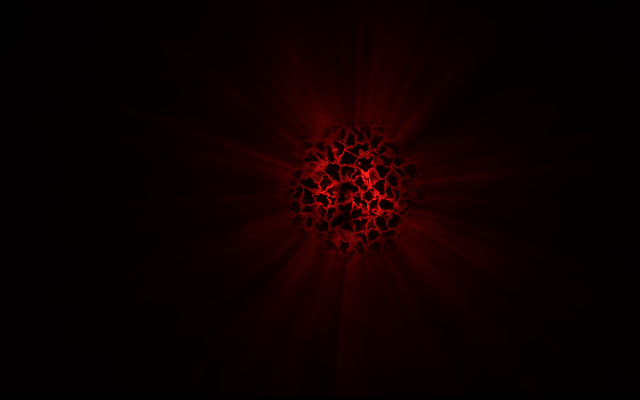
Write a Shadertoy shader that draws this background.

```glsl
// A smouldering red core seen in the dark: glowing seams between black clots,
// a soft halo around them and long faint rays. Seams are warped Voronoi
// borders; rays are noise sampled along the direction from the core.

float hash(vec2 p) {
    vec3 q = fract(p.xyx * vec3(0.1031, 0.1030, 0.0973));
    q += dot(q, q.yzx + 33.33);
    return fract((q.x + q.y) * q.z);
}

float noise(vec2 p) {
    vec2 i = floor(p), f = fract(p);
    f = f * f * (3.0 - 2.0 * f);
    return mix(mix(hash(i), hash(i + vec2(1, 0)), f.x),
               mix(hash(i + vec2(0, 1)), hash(i + vec2(1, 1)), f.x), f.y);
}

float fbm(vec2 p) {
    float sum = 0.0, amp = 0.5;
    for (int i = 0; i < 5; i++) {
        sum += amp * noise(p);
        p = mat2(1.6, 1.2, -1.2, 1.6) * p + 7.3;
        amp *= 0.5;
    }
    return sum;
}

// Gap between the two nearest cell points: zero on a cell border
float cellGap(vec2 p) {
    vec2 base = floor(p);
    float near = 9.0, second = 9.0;
    for (int y = -1; y <= 1; y++)
    for (int x = -1; x <= 1; x++) {
        vec2 cell = base + vec2(x, y);
        vec2 point = cell + vec2(hash(cell), hash(cell + 41.7));
        float d = length(point - p);
        second = min(second, max(near, d));
        near = min(near, d);
    }
    return second - near;
}

// Bell-shaped lobe around a compass angle given in degrees
float lobe(vec2 dir, float degrees, float sharpness) {
    float a = radians(degrees);
    return exp(sharpness * (dot(dir, vec2(cos(a), sin(a))) - 1.0));
}

// Soft round spot
float spot(vec2 p, vec2 center, float radius) {
    vec2 d = (p - center) / radius;
    return exp(-dot(d, d));
}

void mainImage(out vec4 fragColor, in vec2 fragCoord) {
    vec2 uv = fragCoord / iResolution.xy;
    vec2 p = (uv - vec2(0.552, 0.525)) * vec2(1.6, 1.0);
    float r = length(p);
    vec2 dir = p / max(r, 0.001);

    // Rays: broad and fine streaks, stronger above and below
    float broad = noise(dir * 5.0 + 20.0);
    float fine = noise(dir * 17.0 + 50.0 + r * 0.6);
    float thin = noise(dir * 48.0 + 90.0 + r);
    float rays = 0.45 + 0.3 * broad + 0.4 * fine * fine + 0.35 * thin * fine;
    rays += 0.55 * lobe(dir, 75.0, 60.0) + 0.4 * lobe(dir, 112.0, 25.0);
    rays += 0.5 * lobe(dir, 271.0, 120.0) + 0.4 * lobe(dir, 241.0, 90.0);
    rays += 0.3 * lobe(dir, 325.0, 40.0) + 0.4 * lobe(dir, 200.0, 900.0);
    rays *= 1.0 - 0.6 * lobe(dir, 37.0, 250.0);
    rays = mix(1.0, rays, smoothstep(0.05, 0.22, r));

    // Halo with a smoky texture
    float smoke = 0.6 + 0.8 * fbm(p * 12.0 + 3.0);
    float halo = 0.45 * exp(-5.4 * r) * rays * smoke;

    // Ragged cells, whose bodies are black clots thinning out at the rim
    vec2 warp = vec2(fbm(p * 60.0), fbm(p * 60.0 + 31.0)) - 0.5;
    float gap = cellGap((p + warp * 0.034) * 31.0 + 5.0);
    float cover = smoothstep(0.25, 0.6, noise(p * 22.0 + 60.0) + 0.5 - 3.0 * r);
    float rim = 1.0 - smoothstep(0.11, 0.22, r);
    float clots = smoothstep(0.1, 0.36, gap) * cover * rim;
    halo *= 1.0 - 0.88 * clots;

    // Glowing seams, lit in patches and fading outwards
    float patches = smoothstep(0.3, 0.65, noise(p * 30.0 + 8.0));
    float heat = exp(-pow(r / 0.11, 2.0)) * (0.25 + 0.6 * patches);
    heat += 0.5 * spot(p, vec2(-0.07, 0.01), 0.035);
    heat += 0.5 * spot(p, vec2(0.04, 0.02), 0.04);
    heat += 0.4 * spot(p, vec2(0.06, -0.055), 0.035);
    heat += 0.35 * spot(p, vec2(-0.02, 0.085), 0.035);
    heat += 0.35 * spot(p, vec2(0.025, -0.1), 0.03);

    // Two unlit hollows in the middle
    float hollow = max(spot(p, vec2(-0.025, 0.0), 0.019),
                       spot(p, vec2(-0.018, -0.07), 0.024));
    heat *= 1.0 - 0.9 * hollow;
    halo *= 1.0 - 0.9 * hollow;
    float seam = heat * (0.85 * exp(-gap * 11.0) + 0.22 * exp(-gap * 4.0));

    // Colour: deep red, turning slightly orange where hottest
    float red = 0.004 + halo + seam;
    vec3 color = vec3(red, 0.09 * red * red, 0.01 * red + 0.08 * red * red);
    color *= smoothstep(0.005, 0.011, uv.y);
    fragColor = vec4(min(color, 1.0), 1.0);
}
```
